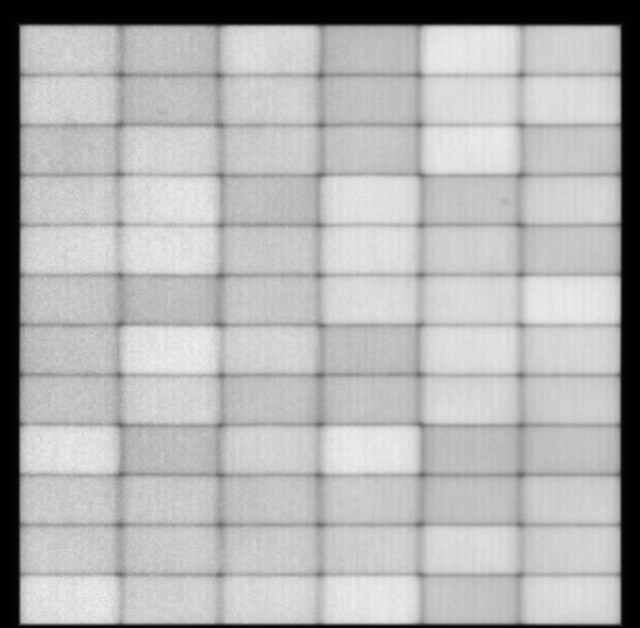
This pattern is drawn by a WebGL 2 fragment shader. Its source:

```glsl
#version 300 es
precision highp float;

#define GRID vec2(6.0, 12.0)
#define PANEL_LOW vec2(0.031, 0.005)
#define PANEL_HIGH vec2(0.970, 0.960)
#define TONE_DARK 0.742
#define TONE_LIGHT 0.900
#define ROW_LINE_WIDTH 0.0027
#define COLUMN_LINE_WIDTH 0.0052
#define JUNCTION_RADIUS 0.0052
#define GRAIN_SCALE 360.0
#define STREAKS_PER_CELL 12.0
#define EDGE_SOFTNESS 0.0035
#define SMUDGES 3

uniform vec2 u_resolution;
out vec4 outColor;

// Integer hash, 0 to 1
float hash(vec2 cell) {
    uvec2 n = uvec2(ivec2(floor(cell)) + 4096);
    uint h = n.x * 1597334677u ^ n.y * 3812015801u;
    h = (h ^ (h >> 16)) * 2246822519u;
    h = (h ^ (h >> 13)) * 3266489917u;
    return float((h ^ (h >> 16)) >> 8) / 16777216.0;
}

float valueNoise(vec2 p) {
    vec2 i = floor(p);
    vec2 f = fract(p);
    f = f * f * (3.0 - 2.0 * f);
    return mix(mix(hash(i), hash(i + vec2(1, 0)), f.x),
               mix(hash(i + vec2(0, 1)), hash(i + vec2(1, 1)), f.x), f.y);
}

float bell(float d, float width) {
    return exp(-0.5 * d * d / (width * width));
}

// Brightness of one cell, mostly mid grey, with a faint tilt across it
float cellTone(vec2 cell, vec2 p) {
    cell = clamp(cell, vec2(0.0), GRID - 1.0);
    vec2 local = p - cell - 0.5;
    vec2 tilt = vec2(hash(cell + 31.0), hash(cell + 67.0)) - vec2(0.3, 0.4);
    float level = pow(hash(cell + 11.0), 1.4);
    return mix(TONE_DARK, TONE_LIGHT, level) + 0.03 * dot(tilt, local);
}

// Neighbouring cells blended over a narrow seam
float gridTone(vec2 p) {
    vec2 i = floor(p - 0.5);
    vec2 f = smoothstep(vec2(0.47, 0.45), vec2(0.53, 0.55), fract(p - 0.5));
    return mix(mix(cellTone(i, p), cellTone(i + vec2(1, 0), p), f.x),
               mix(cellTone(i + vec2(0, 1), p), cellTone(i + vec2(1, 1), p), f.x), f.y);
}

void main() {
    vec2 uv = gl_FragCoord.xy / u_resolution;
    vec2 toWidth = vec2(1.0, u_resolution.y / u_resolution.x);
    vec2 pos = uv * toWidth;

    // Panel coordinates with slightly uneven seams
    vec2 panelSize = PANEL_HIGH - PANEL_LOW;
    vec2 wobble = vec2(valueNoise(pos.yx * vec2(14.0, 3.0)),
                       valueNoise(pos * vec2(14.0, 3.0) + 50.0)) - 0.5;
    vec2 p = (uv + 0.0012 * wobble - PANEL_LOW) / panelSize * GRID;
    vec2 seam = abs(fract(p + 0.5) - 0.5) / GRID * panelSize * toWidth;

    // Cell tones, vertical streaks and grain that fades to the right
    float light = gridTone(p);
    float streak = valueNoise(vec2(pos.x * 170.0, pos.y * 22.0)) - 0.5;
    light += 0.022 * streak + 0.005 * cos(6.28318 * STREAKS_PER_CELL * p.x);
    float grain = valueNoise(pos * GRAIN_SCALE) + 0.7 * valueNoise(pos * GRAIN_SCALE * 0.47 + 90.0) - 0.85;
    light += grain * mix(0.052, 0.018, smoothstep(0.0, 0.85, uv.x));
    light += 0.03 * (valueNoise(pos * 18.0) - 0.5);

    // Faint smudges
    for (int k = 0; k < SMUDGES; k++) {
        vec2 spot = vec2(hash(vec2(k, 201)), hash(vec2(k, 202))) * 0.86 + 0.06;
        vec2 offset = (uv - spot) * toWidth * vec2(0.7, 1.0);
        light -= 0.06 * bell(length(offset), 0.004);
    }

    // Soft dark seams with darker crossings
    float rowShade = 0.125 * bell(seam.y, ROW_LINE_WIDTH) + 0.035 * bell(seam.y, ROW_LINE_WIDTH * 2.8);
    float columnShade = 0.075 * bell(seam.x, COLUMN_LINE_WIDTH) + 0.055 * bell(seam.x, COLUMN_LINE_WIDTH * 2.5);
    float junctionShade = 0.085 * bell(length(seam), JUNCTION_RADIUS);
    light -= rowShade * mix(0.8, 1.1, valueNoise(pos * 45.0)) + columnShade + junctionShade;

    // Blurred panel border and a faint glow on the dark surround
    vec2 outside = max(PANEL_LOW - uv, uv - PANEL_HIGH) * toWidth;
    outside += 0.0015 * wobble.yx;
    float border = max(outside.x, outside.y);
    float panel = 1.0 - smoothstep(-EDGE_SOFTNESS, EDGE_SOFTNESS, border);
    float glow = 0.003 + 0.05 * exp(-max(border, 0.0) / 0.005);
    light = mix(glow, light, panel);

    outColor = vec4(vec3(clamp(light, 0.0, 1.0)), 1.0);
}
```
